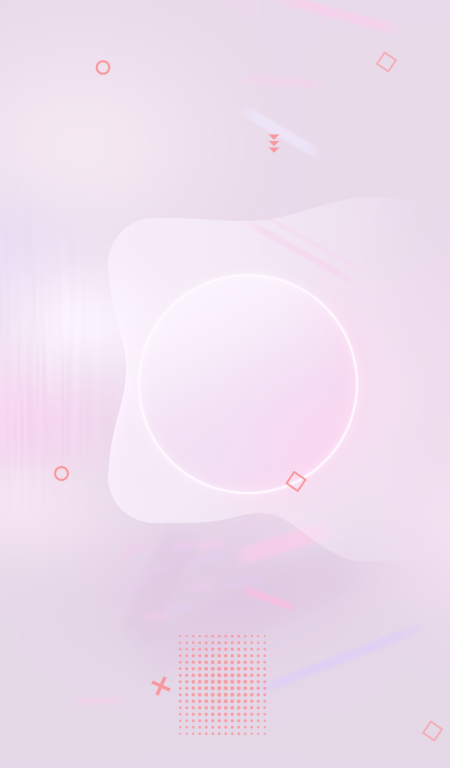
Give the GLSL for this background, as a WebGL 2 fragment shader.

```glsl
#version 300 es
precision highp float;
// Pale pink and lilac abstract background: soft colour glows and light streaks,
// a translucent wavy panel, a luminous ring and small coral ornaments.
// Glows are Gaussians; shapes are signed distances in a 4.5 by 7.68 space.
#define CANVAS vec2(4.5, 7.68)
#define RING_CENTER vec2(2.48, 3.84)
#define RING_RADIUS 1.09
#define CORNER 0.48
#define DOT_STEP 0.065
#define SHARDS 16
#define CORAL vec3(0.98, 0.57, 0.58)
#define PINK vec3(0.99, 0.80, 0.92)
#define LILAC vec3(0.87, 0.81, 0.97)
#define MAUVE vec3(0.87, 0.77, 0.88)
#define PEARL vec3(0.985, 0.955, 0.995)
uniform vec2 u_resolution;
out vec4 outColor;
float px; // one output pixel in canvas units

float hash(float n) { return fract(sin(n * 127.1) * 43758.5); }
float noise(vec2 p) {
  vec2 i = floor(p), f = fract(p);
  f = f * f * (3.0 - 2.0 * f);
  float n = i.x + i.y * 57.0;
  return mix(mix(hash(n), hash(n + 1.0), f.x), mix(hash(n + 57.0), hash(n + 58.0), f.x), f.y);
}
float glow(vec2 p, vec2 center, vec2 size) {
  vec2 q = (p - center) / size;
  return exp(-dot(q, q));
}
float fill(float d) { return 1.0 - smoothstep(-0.7 * px, 0.7 * px, d); }
mat2 turn(float a) { return mat2(cos(a), sin(a), -sin(a), cos(a)); }
float box(vec2 p, vec2 b) {
  vec2 q = abs(p) - b;
  return length(max(q, 0.0)) + min(max(q.x, q.y), 0.0);
}
// Soft beam from a to b that fades towards both ends
float beam(vec2 p, vec2 a, vec2 b, float w) {
  vec2 v = b - a;
  float t = dot(p - a, v) / dot(v, v);
  float d = abs(dot(p - a, vec2(-v.y, v.x))) / length(v);
  return (1.0 - smoothstep(0.4 * w, w, d)) * smoothstep(0.0, 0.2, t) * (1.0 - smoothstep(0.75, 1.0, t));
}
// Wavy panel: varying left, top and bottom edges joined by round corners
float panel(vec2 p) {
  float left = 1.07 + 0.19 * exp(-pow((p.y - 3.98) / 0.62, 2.0));
  float top = 5.50 - 0.03 * glow(p, vec2(2.4, p.y), vec2(0.4))
    + 0.21 * smoothstep(2.6, 3.7, p.x) - 0.08 * smoothstep(3.8, 4.4, p.x);
  float bottom = 2.45 + 0.1 * glow(p, vec2(2.6, p.y), vec2(0.35)) - 0.38 * smoothstep(2.7, 3.6, p.x);
  vec2 d = vec2(left - p.x, max(p.y - top, bottom - p.y)) + CORNER;
  return length(max(d, 0.0)) + min(max(d.x, d.y), 0.0) - CORNER;
}
vec3 backdrop(vec2 p) {
  vec3 c = mix(vec3(0.895, 0.845, 0.905), vec3(0.915, 0.855, 0.92), p.y / CANVAS.y);
  c = mix(c, vec3(0.965, 0.92, 0.955), 0.85 * glow(p, vec2(0.8, 6.2), vec2(1.3, 1.0)));
  c = mix(c, vec3(0.91, 0.86, 0.96), 0.8 * glow(p, vec2(0.0, 5.1), vec2(0.8, 0.6)));
  c = mix(c, vec3(0.95, 0.875, 0.945), 0.8 * glow(p, vec2(3.9, 3.8), vec2(1.6, 1.3)));
  c = mix(c, vec3(0.97, 0.89, 0.96), 0.7 * glow(p, vec2(4.5, 2.4), vec2(0.6, 0.8)));
  c = mix(c, MAUVE, 0.6 * glow(p, vec2(2.3, 1.8), vec2(1.3, 0.65)));
  c = mix(c, vec3(0.97, 0.90, 0.96), 0.8 * glow(p, vec2(0.2, 2.65), vec2(1.0, 0.6)));
  c = mix(c, vec3(0.97, 0.83, 0.94), 0.85 * glow(p, vec2(0.2, 3.55), vec2(1.1, 0.6)) * smoothstep(2.9, 3.05, p.y));
  c = mix(c, PEARL, 0.95 * glow(p, vec2(0.85, 4.45), vec2(0.8, 0.6)));
  // Fine vertical light threads along the left side
  float threads = noise(vec2(p.x * 32.0, p.y * 1.5)) - 0.5;
  return c + 0.045 * threads * glow(p, vec2(0.1, 4.0), vec2(0.8, 1.1));
}
vec3 streaks(vec3 c, vec2 p) {
  c = mix(c, PINK, 0.55 * beam(p, vec2(2.7, 7.72), vec2(4.1, 7.35), 0.07));
  c = mix(c, vec3(0.94, 0.91, 0.99), 0.7 * beam(p, vec2(2.4, 6.6), vec2(3.25, 6.1), 0.075));
  c = mix(c, PINK, 0.35 * beam(p, vec2(2.4, 6.9), vec2(3.3, 6.82), 0.06));
  c = mix(c, LILAC, 0.75 * beam(p, vec2(2.45, 0.72), vec2(4.4, 1.48), 0.07));
  c = mix(c, MAUVE, 0.35 * beam(p, vec2(1.2, 1.0), vec2(3.9, 2.2), 0.35));
  c = mix(c, MAUVE, 0.4 * beam(p, vec2(1.3, 1.2), vec2(1.9, 2.5), 0.25));
  c = mix(c, PINK, 0.65 * beam(p, vec2(2.3, 2.08), vec2(3.4, 2.42), 0.12));
  c = mix(c, vec3(0.99, 0.74, 0.88), 0.7 * beam(p, vec2(2.4, 1.8), vec2(3.0, 1.58), 0.05));
  c = mix(c, PINK, 0.4 * beam(p, vec2(0.7, 0.66), vec2(1.3, 0.68), 0.05));
  // Scattered tilted shards below the panel
  for (int i = 0; i < SHARDS; i++) {
    float n = float(i) + 1.0;
    vec2 a = vec2(1.1 + 1.5 * hash(n), 1.4 + 1.15 * hash(n + 31.0));
    vec2 b = a + (0.15 + 0.35 * hash(n + 7.0)) * vec2(1.0, 0.9 * hash(n + 13.0) - 0.2);
    c = mix(c, mix(LILAC, PINK, hash(n + 19.0)), 0.3 * beam(p, a, b, 0.06));
  }
  return c;
}
float ornaments(vec2 p) {
  float d = abs(length(p - vec2(1.03, 7.005)) - 0.062) - 0.011;
  d = min(d, abs(length(p - vec2(0.615, 2.945)) - 0.064) - 0.011);
  float a = fill(d);
  // Diamonds: the one on the ring is strongest
  vec3 diamonds[3] = vec3[3](vec3(3.865, 7.06, 0.65), vec3(2.96, 2.865, 1.0), vec3(4.325, 0.37, 0.65));
  for (int i = 0; i < 3; i++) {
    vec2 q = turn(0.6) * (p - diamonds[i].xy);
    a = max(a, diamonds[i].z * fill(abs(box(q, vec2(0.068))) - 0.01));
  }
  // Three stacked arrowheads
  for (int i = 0; i < 3; i++) {
    vec2 q = p - vec2(2.74, 6.335 - 0.065 * float(i));
    a = max(a, fill(max(q.y, (abs(q.x) - 0.053 - q.y) * 0.707)));
  }
  // Tilted cross
  vec2 q = turn(0.42) * (p - vec2(1.61, 0.82));
  a = max(a, fill(min(box(q, vec2(0.098, 0.017)), box(q, vec2(0.017, 0.098)))));
  // Halftone patch: dots shrink away from its centre
  vec2 m = p - vec2(2.225, 0.83);
  vec2 cell = floor(m / DOT_STEP) + 0.5;
  float size = 0.017 * exp(-dot(cell, cell) * 0.011) + 0.004;
  float inside = step(abs(cell.x), 7.0) * step(abs(cell.y), 8.0);
  return max(a, 0.9 * inside * fill(length(m - cell * DOT_STEP) - size));
}
void main() {
  vec2 p = gl_FragCoord.xy / u_resolution * CANVAS;
  px = CANVAS.y / u_resolution.y;
  vec3 c = streaks(backdrop(p), p);
  // Translucent panel, fading to the right
  float fade = 1.0 - smoothstep(1.8, 4.5, p.x);
  float d = panel(p);
  c = mix(c, PEARL, fill(d) * (0.12 + 0.5 * fade) * smoothstep(4.5, 3.6, p.x));
  c += 0.03 * fill(d) * exp(d * 9.0) * glow(p, vec2(1.25, 3.6), vec2(0.4, 0.8));
  c = mix(c, PINK, 0.4 * beam(p, vec2(2.4, 5.5), vec2(3.65, 4.8), 0.05));
  c = mix(c, PINK, 0.25 * beam(p, vec2(2.5, 5.6), vec2(3.75, 4.9), 0.03));
  // Ring interior, pink halo and bright rim
  vec2 r = p - RING_CENTER;
  float rim = length(r) - RING_RADIUS;
  vec3 inner = mix(vec3(0.945, 0.865, 0.95), PEARL, smoothstep(-0.5, 1.1, r.y - 0.45 * r.x));
  inner = mix(inner, vec3(0.98, 0.84, 0.95), 0.8 * glow(r, vec2(0.7, -0.6), vec2(0.65)));
  c = mix(c, inner, 0.8 * fill(rim));
  float side = smoothstep(-0.3, 1.0, dot(r, vec2(0.9, -0.4)));
  c = mix(c, vec3(0.99, 0.82, 0.93), 0.6 * side * exp(-abs(rim) * 5.0));
  c = mix(c, vec3(1.0, 0.97, 1.0), 0.45 * exp(-abs(rim) * 22.0));
  c = mix(c, vec3(1.0, 0.98, 1.0), 0.85 * fill(abs(rim) - 0.012));
  c = mix(c, CORAL, 0.9 * ornaments(p));
  outColor = vec4(clamp(c, 0.0, 1.0), 1.0);
}
```
